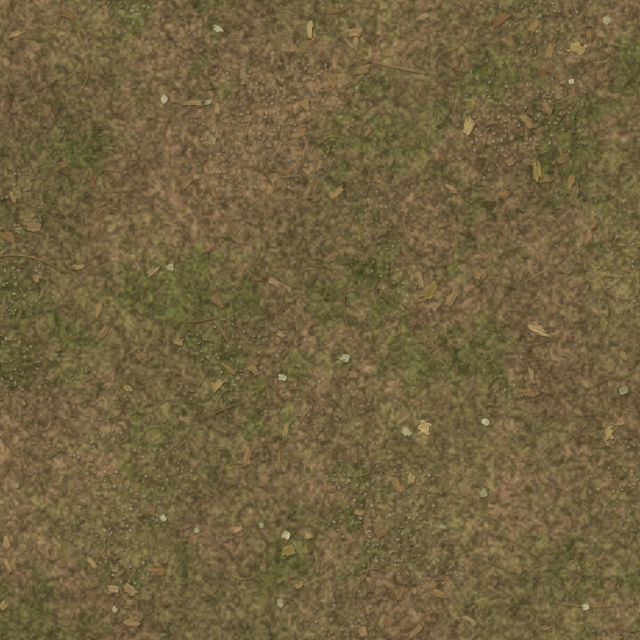
Write a WebGL 2 fragment shader that draws this texture.

```glsl
#version 300 es
precision highp float;

uniform vec2 u_resolution;
out vec4 fragColor;

vec4 hash4(vec2 cell, float seed) {
    vec4 h = fract(vec4(cell.xyx, seed + cell.y) * vec4(0.1031, 0.1030, 0.0973, 0.1099));
    h += dot(h, h.wzxy + 33.33 + seed);
    return fract((h.xxyz + h.yzzw) * h.zywx);
}

float noise(vec2 p, float seed) {
    vec2 i = floor(p), f = fract(p);
    f = f * f * (3.0 - 2.0 * f);
    float low = mix(hash4(i, seed).x, hash4(i + vec2(1, 0), seed).x, f.x);
    float high = mix(hash4(i + vec2(0, 1), seed).x, hash4(i + vec2(1, 1), seed).x, f.x);
    return mix(low, high, f.y);
}

float fbm(vec2 p, float seed) {
    float sum = 0.0, weight = 0.5;
    for (int octave = 0; octave < 4; octave++) {
        sum += weight * noise(p, seed + float(octave));
        p = mat2(1.6, 1.2, -1.2, 1.6) * p;
        weight *= 0.5;
    }
    return sum / 0.9375;
}

mat2 rotation(float angle) {
    float c = cos(angle), s = sin(angle);
    return mat2(c, -s, s, c);
}

// Distance to a ragged, bent flake, in cell units
float flake(vec2 q, vec2 halfSize, float bend, float ragged, float seed) {
    q.y += bend * (q.x * q.x - 0.4 * halfSize.x * halfSize.x);
    vec2 n = abs(q / halfSize);
    float radius = pow(dot(n * n, n) + 1e-5, 1.0 / 3.0);
    radius += ragged * (noise(q / halfSize * 1.6 + 20.0, seed) - 0.5);
    return (radius - 1.0) * min(halfSize.x, halfSize.y);
}

// Lays randomly turned flakes over the ground, one candidate per cell
vec3 scatter(vec3 ground, vec2 p, float cells, float density, vec2 halfSize,
             float bend, float ragged, float opacity, vec3 dark, vec3 light, float seed) {
    vec2 g = p * cells, home = floor(g);
    float soft = cells * max(0.0013, 0.8 / u_resolution.y);
    for (int y = -1; y <= 1; y++) {
        for (int x = -1; x <= 1; x++) {
            vec2 cell = home + vec2(x, y);
            vec4 place = hash4(cell, seed);
            if (place.x > density) continue;
            vec4 look = hash4(cell, seed + 7.3);
            vec2 offset = g - cell - 0.1 - 0.8 * place.yz;
            mat2 turn = rotation(place.w * 6.2832);
            vec2 q = turn * offset;
            vec2 size = halfSize * mix(vec2(0.5, 0.6), vec2(1.1), look.xy);
            float curve = bend * (look.z - 0.5) * 2.0;
            float d = flake(q, size, curve, ragged, look.w * 50.0);

            // Contact shadow, then the flake with lengthwise streaks
            vec2 shadeQ = turn * (offset + vec2(-0.6, 1.0) * soft);
            float shadeD = flake(shadeQ, size, curve, ragged, look.w * 50.0);
            ground *= 1.0 - 0.28 * opacity * (1.0 - smoothstep(-soft, soft * 2.0, shadeD));
            float streak = noise(q / size * vec2(1.0, 2.5) + 9.0, look.z * 40.0);
            vec3 tint = mix(dark, light, look.w) * (0.86 + 0.26 * streak);
            ground = mix(ground, tint, opacity * (1.0 - smoothstep(-soft, soft, d)));
        }
    }
    return ground;
}

// Soil with broad mossy and rosy patches and fine grain
vec3 soil(vec2 p) {
    float hue = fbm(p * 6.0, 3.0) + 0.35 * (noise(p * 70.0, 5.0) - 0.5);
    float moss = smoothstep(0.54, 0.76, fbm(p * 9.0, 12.0) + 0.2 * (noise(p * 60.0, 15.0) - 0.5));
    vec3 color = mix(vec3(0.44, 0.395, 0.25), vec3(0.48, 0.392, 0.275), smoothstep(0.35, 0.65, hue));
    color = mix(color, vec3(0.365, 0.375, 0.195), 0.75 * moss);
    float tone = 0.42 * (noise(p * 230.0, 21.0) - 0.5) + 0.36 * (noise(p * 115.0, 22.0) - 0.5)
               + 0.22 * (noise(p * 45.0, 23.0) - 0.5) + 0.35 * (fbm(p * 5.0, 24.0) - 0.5);
    return color * (1.03 + 0.9 * tone);
}

void main() {
    vec2 p = gl_FragCoord.xy / u_resolution.y;
    vec3 color = soil(p);

    // Crumbs, pale grit and fine litter
    float grit = smoothstep(0.42, 0.68, fbm(p * 5.0, 31.0));
    color = scatter(color, p, 95.0, 0.75, vec2(0.65, 0.25), 0.4, 0.6, 0.4,
                    vec3(0.31, 0.27, 0.15), vec3(0.62, 0.53, 0.36), 41.0);
    color = scatter(color, p, 150.0, 0.22, vec2(0.4, 0.32), 0.0, 0.4, 0.2 + 0.5 * grit,
                    vec3(0.56, 0.50, 0.36), vec3(0.72, 0.66, 0.51), 43.0);
    color = scatter(color, p, 50.0, 0.45, vec2(0.48, 0.14), 0.5, 0.6, 0.5,
                    vec3(0.40, 0.33, 0.19), vec3(0.66, 0.55, 0.36), 47.0);

    // Fibres and long twigs
    color = scatter(color, p, 24.0, 0.4, vec2(0.6, 0.035), 1.0, 0.2, 0.55,
                    vec3(0.38, 0.34, 0.17), vec3(0.66, 0.55, 0.36), 53.0);
    color = scatter(color, p, 7.0, 0.22, vec2(0.36, 0.013), 1.1, 0.2, 0.75,
                    vec3(0.46, 0.36, 0.21), vec3(0.66, 0.55, 0.35), 59.0);

    // Wood chips, dry leaves and pebbles
    color = scatter(color, p, 22.0, 0.24, vec2(0.27, 0.12), 0.5, 0.8, 0.8,
                    vec3(0.52, 0.39, 0.24), vec3(0.70, 0.59, 0.39), 61.0);
    color = scatter(color, p, 8.0, 0.14, vec2(0.15, 0.075), 1.5, 1.1, 0.9,
                    vec3(0.55, 0.48, 0.25), vec3(0.72, 0.62, 0.41), 67.0);
    color = scatter(color, p, 14.0, 0.1, vec2(0.1, 0.085), 0.0, 0.6, 0.9,
                    vec3(0.58, 0.57, 0.40), vec3(0.78, 0.75, 0.58), 71.0);

    fragColor = vec4(clamp(color, 0.0, 1.0), 1.0);
}
```
